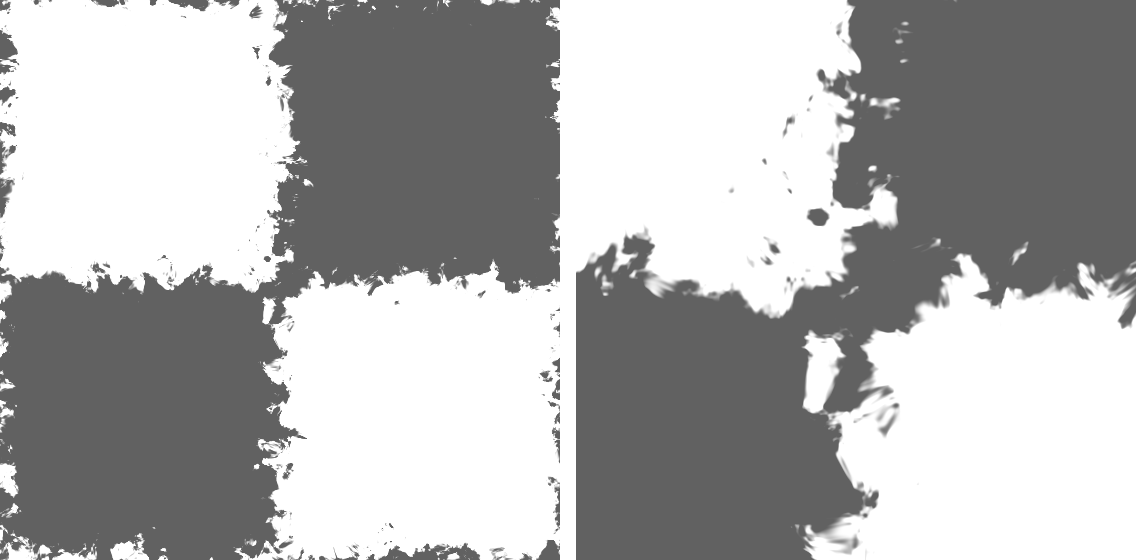
Left, the full canvas; right, a detail of the centre.
A Shadertoy shader for this pattern:

```glsl
const vec3 PAINT_GREY = vec3(0.38);
const vec3 PAINT_WHITE = vec3(1.0);

float hash(vec2 cell, float seed) {
    return fract(sin(dot(cell, vec2(127.1, 311.7)) + seed * 74.7) * 43758.5453);
}

// Value noise that wraps after one canvas
float wrappedNoise(vec2 p, float cells, float seed) {
    p *= cells;
    vec2 cell = floor(p);
    vec2 f = p - cell;
    f = f * f * (3.0 - 2.0 * f);
    vec2 a = mod(cell, cells);
    vec2 b = mod(cell + 1.0, cells);
    float low = mix(hash(a, seed), hash(vec2(b.x, a.y), seed), f.x);
    float high = mix(hash(vec2(a.x, b.y), seed), hash(b, seed), f.x);
    return mix(low, high, f.y);
}

// Layered noise centred on zero
float grain(vec2 p, float cells, float seed) {
    float sum = 0.0;
    float weight = 1.0;
    float total = 0.0;
    for (int octave = 0; octave < 4; octave++) {
        sum += weight * (wrappedNoise(p, cells, seed + float(octave)) - 0.5);
        total += weight;
        weight *= 0.6;
        cells *= 2.0;
    }
    return sum / total;
}

vec2 warp(vec2 p, float cells, float amount, float seed) {
    vec2 offset = vec2(wrappedNoise(p, cells, seed), wrappedNoise(p, cells, seed + 1.0));
    return p + amount * (offset - 0.5);
}

// Signed distance to the tile edges, positive inside white tiles
float checkerDistance(vec2 p, float repeats) {
    vec2 d = (0.25 - abs(fract(p * repeats + 0.25) - 0.5)) / repeats;
    return -sign(d.x * d.y) * min(abs(d.x), abs(d.y));
}

void mainImage(out vec4 fragColor, in vec2 fragCoord) {
    vec2 uv = fragCoord / iResolution.xy;

    // Uneven tile edges
    vec2 wobbly = warp(uv, 8.0, 0.034, 3.0);
    wobbly = warp(wobbly, 24.0, 0.02, 11.0);
    float field = checkerDistance(wobbly, 1.0);

    // Flaked paint, heavier in some patches
    float wear = mix(0.07, 0.2, wrappedNoise(uv, 10.0, 21.0));
    vec2 torn = warp(uv, 40.0, 0.018, 31.0);
    field += wear * grain(torn, 48.0, 41.0);

    float softness = max(0.007, 0.6 / iResolution.y);
    float white = smoothstep(-softness, softness, field);
    fragColor = vec4(mix(PAINT_GREY, PAINT_WHITE, white), 1.0);
}
```
